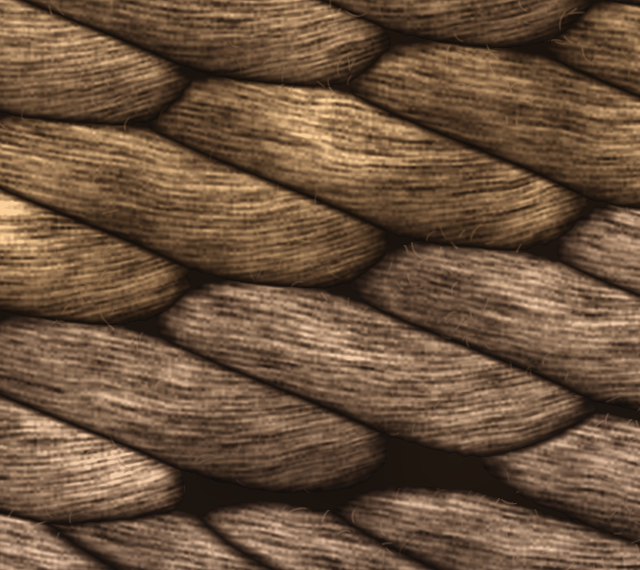
A Shadertoy shader for this texture:

```glsl
const float PI = 3.14159265;
const vec2 STRAND_SIZE = vec2(0.384, 0.112);   // half length, half thickness
const vec2 STRAND_STEP = vec2(0.351, 0.066);   // offset to the next strand
const vec3 SHADOW = vec3(0.06, 0.05, 0.045);
const vec3 STRAW = vec3(0.87, 0.73, 0.61);

float hash(vec2 p) {
    return fract(sin(dot(p, vec2(12.9898, 78.233))) * 43758.5453);
}

float noise(vec2 p) {
    vec2 i = floor(p), f = fract(p);
    f = f * f * (3.0 - 2.0 * f);
    return mix(mix(hash(i), hash(i + vec2(1, 0)), f.x),
               mix(hash(i + vec2(0, 1)), hash(i + vec2(1, 1)), f.x), f.y);
}

// Ropes climb to the right; the lowest one is tighter and bends upward
vec2 strandCentre(float row, float k) {
    vec2 c = vec2(0.651, 1.066 - 0.354 * row) + k * STRAND_STEP;
    float bend = max(k, 0.0);
    if (row > 2.5) c = vec2(0.683 + 0.275 * k, -0.035 - 0.024 * bend + 0.05 * bend * bend);
    vec2 id = vec2(row, k);
    return c + 0.01 * (vec2(hash(id + 3.1), hash(id + 7.7)) - 0.5);
}

// Position along and across a strand whose spine is an S curve
vec2 strandSpace(vec2 q) {
    float x = clamp(q.x, -0.38, 0.38);
    return vec2(q.x, q.y + 0.078 * sin(x * PI / 0.76)) / STRAND_SIZE;
}

// Brightness of the yarns, which slope down and curl up at the right end
float yarns(vec2 q, float seed) {
    float curl = max(q.x - 0.5 * q.y + 0.02, 0.0);
    float across = q.y + 0.18 * q.x - 0.75 * curl * curl;
    across += 0.008 * (noise(q * 14.0 + seed) - 0.5);
    float ridge = 0.5 + 0.5 * sin(across * 2.0 * PI / 0.0135 + 3.0 * noise(q * vec2(12, 40) + seed));
    float coarse = noise(vec2(q.x * 13.0, across * 75.0) + seed);
    float fine = noise(vec2(q.x * 40.0, across * 180.0) + seed * 1.7);
    float grain = noise(q * 170.0 + seed);
    float f = 0.16 * ridge + 0.36 * coarse + 0.28 * fine + 0.2 * grain;
    return clamp(0.5 + 1.35 * (f - 0.5), 0.0, 1.2);
}

// Loose hairs: one short curved fibre in each cell
float hairs(vec2 p, float cell, float seed, float blur) {
    vec2 base = floor(p / cell);
    float cover = 0.0;
    for (int j = -1; j <= 1; j++)
    for (int i = -1; i <= 1; i++) {
        vec2 id = base + vec2(i, j);
        float r = hash(id + seed);
        vec2 q = p - (id + vec2(hash(id + seed + 1.3), hash(id + seed + 2.9))) * cell;
        float a = PI * hash(id + seed + 5.2);
        q = mat2(cos(a), -sin(a), sin(a), cos(a)) * q;
        float halfLength = cell * mix(0.15, 0.45, r);
        float d = abs(q.y + (r - 0.5) * q.x * q.x / halfLength);
        float hair = 1.0 - smoothstep(0.0004, 0.0006 + blur, d);
        hair *= 1.0 - smoothstep(0.6, 1.0, abs(q.x) / halfLength);
        cover = max(cover, hair * step(0.4, r));
    }
    return cover;
}

void mainImage(out vec4 fragColor, in vec2 fragCoord) {
    vec2 p = fragCoord / iResolution.y;
    float blur = 1.5 / iResolution.y;

    // Topmost strand and the one just beneath; upper ropes press over lower ones
    float top = 0.0, under = 0.0, topWeight = 1.0;
    vec2 local = vec2(0), body = vec2(0), topId = vec2(0);
    float fray = 0.08 * (noise(p * 70.0) - 0.5) + 0.08 * (noise(p * 18.0) - 0.5);
    for (int row = 0; row < 4; row++)
    for (int k = -2; k <= 2; k++) {
        vec2 id = vec2(row, k);
        vec2 q = p - strandCentre(id.x, id.y);
        vec2 s = strandSpace(q);
        float weight = exp(-0.6 * id.x);
        float h = weight * (1.0 - pow(abs(s.x), 2.3) - s.y * s.y + fray);
        if (h > top) {
            under = top;
            top = h;
            topWeight = weight;
            local = q;
            body = s;
            topId = id;
        } else {
            under = max(under, h);
        }
    }

    // Round shading, dark creases, wear
    float seed = 37.0 * hash(topId + 0.5);
    float light = 0.92 + 0.31 * body.y - 0.33 * body.y * body.y - 0.22 * body.x * body.x;
    float crease = smoothstep(-0.06, 0.36, (top - under) / topWeight);
    float wear = 0.7 + 0.6 * noise(p * 5.0 + 4.0);
    float tone = light * wear * (0.17 + 1.05 * yarns(local, seed));
    tone *= mix(0.04, 1.0, crease) * mix(0.9, 1.1, hash(topId + 9.0));

    // Pale fuzz over the yarns
    float fuzz = max(hairs(p, 0.055, 2.0, blur), hairs(p, 0.034, 11.0, blur));
    fuzz *= smoothstep(0.35, 0.75, noise(p * 11.0 + 20.0)) * step(0.001, top);
    tone = mix(tone, 0.3 + 0.45 * light, 0.4 * fuzz);

    // Golden second rope, greyer ones around it
    float gold = 1.0 - smoothstep(0.5, 1.5, abs(topId.x - 0.8));
    vec3 color = mix(SHADOW, STRAW, pow(vec3(clamp(tone, 0.0, 1.1)), vec3(1.0, 1.13, 1.25)));
    color *= mix(vec3(0.99, 0.99, 1.0), vec3(1.03, 1.0, 0.87), gold);
    fragColor = vec4(color, 1.0);
}
```
